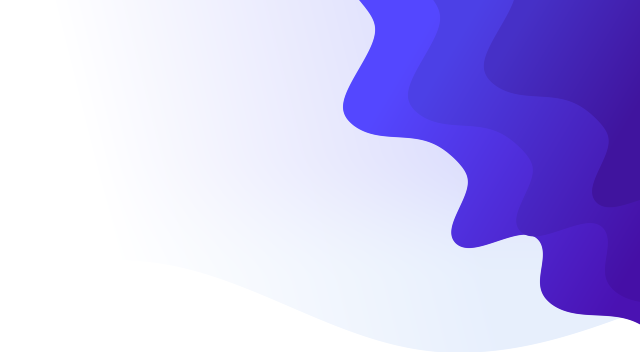
A WebGL 1 fragment shader for this background:

```glsl
precision highp float;
// Layered violet waves in the upper right over a pale lavender sky and a white hill.

uniform vec2 u_resolution;

// Adds a soft step to a curve; x holds the height, y the slope.
vec2 bend(float t, float centre, float width, float rise) {
  float g = 1.0 / (1.0 + exp(clamp((centre - t) / width, -40.0, 40.0)));
  return rise * vec2(g, g * (1.0 - g) / width);
}

// Signed distance to the wavy diagonal edge, positive on its upper right.
float waveDistance(vec2 p) {
  p.x -= 431.0;
  float along = dot(p, vec2(0.654, 0.757));
  float across = dot(p, vec2(0.757, -0.654));
  vec2 edge = bend(along, 62.5, 9.5, -110.0)
            + bend(along, 155.0, 18.0, 74.0)
            + bend(along, 267.5, 8.0, -72.0)
            + bend(along, 328.0, 9.0, 88.0)
            + bend(along, 387.0, 10.5, -52.0)
            + bend(along, 473.5, 19.0, 80.0);
  return (across - edge.x) / sqrt(1.0 + edge.y * edge.y);
}

// Height of the hill's edge, measured downward from the top.
float hillEdge(float x) {
  float u = x - 145.0;
  float phase = 0.0056 * min(u, 0.0) + 0.00776 * clamp(u, 0.0, 405.0)
              + 0.0068 * max(u - 405.0, 0.0);
  return 368.5 - 55.5 * cos(phase);
}

// Pale sky, fading from white on the left.
vec3 skyColor(vec2 p) {
  vec3 lavender = vec3(0.87, 0.875, 0.99);
  vec3 ice = vec3(0.905, 0.937, 0.99);
  vec3 tint = mix(lavender, ice, smoothstep(180.0, 340.0, p.y));
  return mix(vec3(1.0), tint, clamp((p.x - 0.25 * p.y - 60.0) / 440.0, 0.0, 1.0));
}

void main() {
  // Canvas units: 768 wide, 423 high, y pointing down.
  vec2 uv = gl_FragCoord.xy / u_resolution;
  vec2 p = vec2(uv.x, 1.0 - uv.y) * vec2(768.0, 423.0);
  float soft = 0.6 * 768.0 / u_resolution.x;

  // Sky and hill
  vec3 color = skyColor(p);
  color = mix(color, vec3(1.0), smoothstep(-soft, soft, p.y - hillEdge(p.x)));

  // Three shifted copies of the wave, each with its own diagonal gradient
  float slant = p.x + 0.6 * p.y;
  for (int i = 0; i < 3; i++) {
    vec2 shift = vec2(0.0);
    vec2 range = vec2(530.0, 960.0);
    vec3 light = vec3(0.33, 0.28, 1.0);
    vec3 dark = vec3(0.29, 0.07, 0.70);
    if (i == 1) {
      shift = vec2(78.0, -14.0);
      range = vec2(580.0, 950.0);
      light = vec3(0.30, 0.25, 0.90);
      dark = vec3(0.27, 0.06, 0.65);
    } else if (i == 2) {
      shift = vec2(169.0, -49.0);
      range = vec2(640.0, 840.0);
      light = vec3(0.275, 0.19, 0.78);
      dark = vec3(0.25, 0.08, 0.62);
    }
    float shade = clamp((slant - range.x) / (range.y - range.x), 0.0, 1.0);
    float cover = smoothstep(-soft, soft, waveDistance(p - shift));
    color = mix(color, mix(light, dark, shade), cover);
  }

  gl_FragColor = vec4(color, 1.0);
}
```
